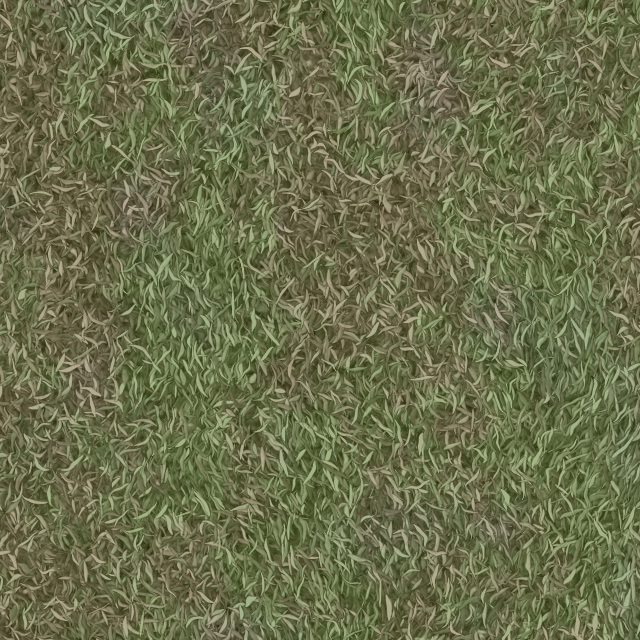
Give the GLSL for this texture, as a WebGL 2 fragment shader.

```glsl
#version 300 es
precision highp float;

#define LAYERS 9
#define CELL 0.026
#define BLADE_WIDTH 0.0025
#define SOFTNESS 0.0013
#define SHADOW 0.34
#define TONE_SPREAD 0.8
#define CONTRAST 1.15
#define BRIGHTNESS 0.5
#define DARK vec3(0.20, 0.21, 0.075)
#define LIGHT vec3(0.60, 0.61, 0.47)
#define GREEN_TINT vec3(-0.035, 0.018, -0.02)
#define DRY_TINT vec3(0.026, -0.02, 0.012)

uniform vec2 u_resolution;
out vec4 fragColor;

// Four random values in 0..1 for an integer cell and a seed
vec4 hash4(ivec2 cell, int seed) {
    uvec4 v = uvec4(ivec4(cell + 4096, seed, cell.x - cell.y + 8192));
    v = v * 1664525u + 1013904223u;
    v += v.yzxy * v.wxyz;
    v ^= v >> 16u;
    v += v.yzxy * v.wxyz;
    return vec4(v >> 8u) / 16777216.0;
}

float valueNoise(vec2 p, int seed) {
    ivec2 i = ivec2(floor(p));
    vec2 f = fract(p);
    f = f * f * (3.0 - 2.0 * f);
    float low = mix(hash4(i, seed).x, hash4(i + ivec2(1, 0), seed).x, f.x);
    float high = mix(hash4(i + ivec2(0, 1), seed).x, hash4(i + ivec2(1, 1), seed).x, f.x);
    return mix(low, high, f.y);
}

float fbm(vec2 p, int seed) {
    float sum = 0.0, amplitude = 0.5;
    for (int k = 0; k < 4; k++) {
        sum += amplitude * valueNoise(p, seed + k);
        p = p * 2.1 + 3.7;
        amplitude *= 0.5;
    }
    return sum / 0.9375;
}

// Returns distance outside the blade (x) and position across it (y)
vec2 bladeShape(vec2 p, float angle, float halfLength, float width, float bend) {
    float c = cos(angle), s = sin(angle);
    p = vec2(c * p.x + s * p.y, c * p.y - s * p.x);
    float t = p.y / halfLength;
    float across = p.x - bend * (t * t - 0.4);
    float taper = width * (1.0 - 0.75 * t * t);
    float outside = max(abs(across) - taper, abs(p.y) - halfLength);
    return vec2(outside, clamp(across / width, -1.0, 1.0));
}

void main() {
    vec2 uv = gl_FragCoord.xy / min(u_resolution.x, u_resolution.y);
    float soft = max(SOFTNESS, 0.7 / min(u_resolution.x, u_resolution.y));

    // Dry patches, stretched into upright bands
    float patches = fbm(uv * vec2(5.5, 2.6) + 1.3, 11);
    float dry = smoothstep(0.22, 0.84, patches + 0.4 * (valueNoise(uv * 24.0, 21) - 0.5));
    float lean = (valueNoise(uv * 9.0, 31) - 0.5) * 1.1;
    float grain = fbm(uv * 130.0, 41) - 0.5;

    // Slight warp makes the blades uneven
    vec2 warp = vec2(valueNoise(uv * 75.0, 71), valueNoise(uv * 75.0, 72)) - 0.5;
    vec2 ground = uv + 0.006 * warp;

    // Thatch beneath the blades
    float tone = 0.25 + 0.6 * grain;
    float hue = dry;

    // Blades, from the lowest layer to the highest
    for (int layer = 0; layer < LAYERS; layer++) {
        float depth = float(layer) / float(LAYERS - 1);
        vec2 grid = ground / CELL + float(layer) * vec2(0.37, 0.61);
        ivec2 home = ivec2(floor(grid));
        for (int j = -1; j <= 1; j++) {
            for (int i = -1; i <= 1; i++) {
                ivec2 cell = home + ivec2(i, j);
                vec4 r = hash4(cell, 100 + layer);
                vec4 q = fract(r.wxyz * 173.0);
                vec2 p = (grid - vec2(cell) - r.xy) * CELL;
                float angle = lean + (r.z + q.x - 1.0) * mix(1.2, 2.2, dry);
                float halfLength = CELL * mix(0.35, 0.92, r.w) * mix(1.0, 0.8, dry);
                float width = BLADE_WIDTH * mix(0.6, 1.25, q.y);
                float bend = (q.z - 0.5) * 0.6 * halfLength;
                vec2 blade = bladeShape(p, angle, halfLength, width, bend);

                float shade = 1.0 - smoothstep(0.0, 0.003, blade.x);
                tone *= 1.0 - SHADOW * shade;
                float cover = 1.0 - smoothstep(-soft, soft, blade.x);
                float bladeTone = mix(0.33, 0.72, depth) + (q.w - 0.5) * TONE_SPREAD;
                bladeTone -= 0.1 * blade.y + 0.04 * dry;
                tone = mix(tone, bladeTone, cover);
                hue = mix(hue, clamp(dry + (q.x - 0.5) * 0.7, 0.0, 1.0), cover);
            }
        }
    }

    // Broad light changes, fine grain and final tint
    tone = BRIGHTNESS + CONTRAST * (tone - 0.35);
    tone += 0.35 * grain + 0.1 * (fbm(uv * 7.0, 51) - 0.5);
    tone = clamp(tone, -0.12, 1.2);
    vec3 color = mix(DARK, LIGHT, tone);
    color += mix(GREEN_TINT, DRY_TINT, hue) * (0.6 + 0.4 * tone);
    float ash = smoothstep(0.5, 0.85, fbm(uv * vec2(9.0, 6.0), 61));
    color += vec3(0.0, -0.005, 0.025) * ash;
    fragColor = vec4(clamp(color, 0.0, 1.0), 1.0);
}
```
